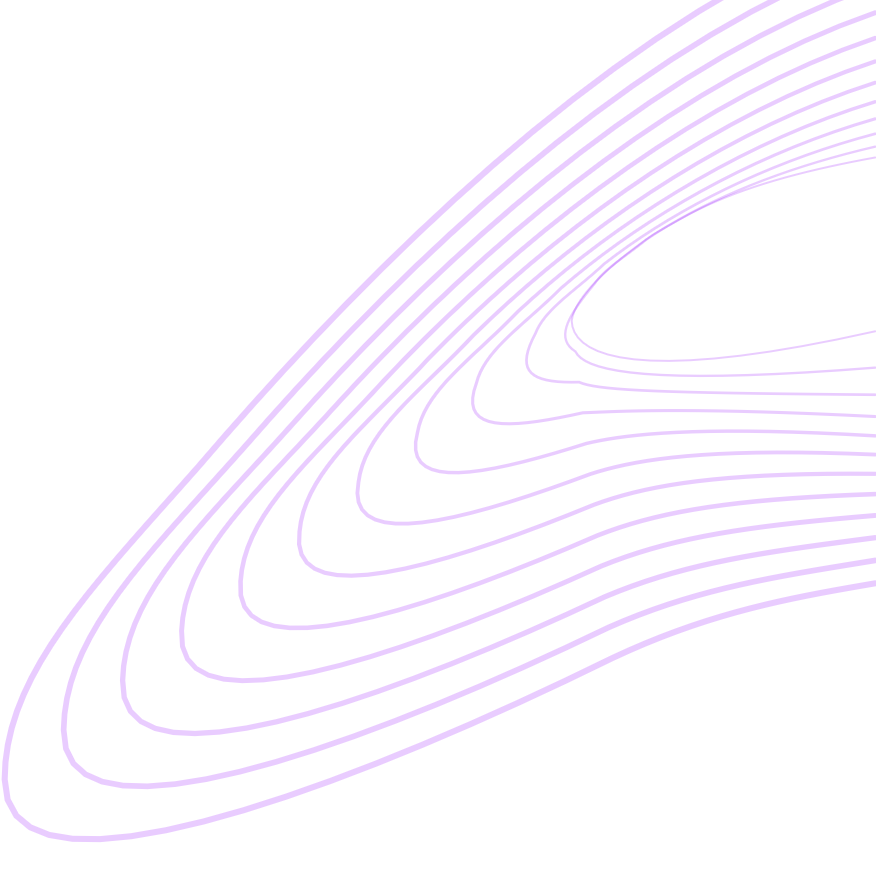
This background is drawn by a WebGL 1 fragment shader. Its source:

```glsl
precision highp float;
// Twelve nested lilac contour lines on white, sweeping from the upper right
// round a leaning tip and back to the right edge. Each line is a chain of four
// cubic curves whose nodes are blended from an outermost to an innermost loop.

uniform vec2 u_resolution;

const float LINES = 12.0;
const float GRID = 768.0;           // design units per canvas height, y downwards
const float OUTER_WIDTH = 5.2;
const float INNER_WIDTH = 1.7;
const vec3 PAPER = vec3(1.0);
const vec3 INK = vec3(0.915, 0.80, 1.0);
const int STEPS = 18;               // straight pieces per cubic

// Nodes: outer loop in xy, inner loop in zw.
const vec4 TOP_END = vec4(750.0, -65.0, 750.0, 135.0);
const vec4 SHOULDER = vec4(170.0, 400.0, 590.0, 184.0);
const vec4 TIP = vec4(4.0, 668.0, 560.0, 201.0);
const vec4 WAIST = vec4(525.0, 564.0, 490.0, 275.0);
const vec4 LOW_END = vec4(750.0, 500.0, 750.0, 284.0);

// Handles relative to their node.
const vec4 TOP_IN = vec4(-230.0, 83.0, -60.0, 11.0);
const vec4 SHOULDER_UP = vec4(130.0, -152.0, 45.0, -24.0);
const vec4 SHOULDER_DOWN = vec4(-90.0, 102.0, -10.0, 5.5);
const vec4 TIP_UP = vec4(0.0, -90.0, 10.0, -6.0);
const vec4 TIP_DOWN = vec4(0.0, 117.0, -22.0, 15.0);
const vec4 WAIST_IN = vec4(-240.0, 118.0, 3.0, -25.0);
const vec4 WAIST_OUT = vec4(85.0, -40.0, 1.0, 30.0);
const vec4 LOW_IN = vec4(-70.0, 12.0, -205.0, 46.0);

// Bends that keep the middle lines evenly spread.
const vec2 SHOULDER_BEND = vec2(7.0, 5.0);
const float TOP_BEND = 27.0;
const float WAIST_BEND = 12.0;
const float LOW_BEND = 32.0;
const float LOW_END_BEND = 185.0;

vec2 blend(vec4 ends, float f) {
  return mix(ends.xy, ends.zw, f);
}

float segmentDistance(vec2 p, vec2 a, vec2 b) {
  vec2 ab = b - a;
  float h = clamp(dot(p - a, ab) / max(dot(ab, ab), 1e-5), 0.0, 1.0);
  return length(p - a - ab * h);
}

// Distance to a cubic; far points are skipped by the box of its controls.
float cubicDistance(vec2 p, vec2 a, vec2 b, vec2 c, vec2 d, float reach) {
  vec2 low = min(min(a, b), min(c, d)) - reach;
  vec2 high = max(max(a, b), max(c, d)) + reach;
  if (any(lessThan(p, low)) || any(greaterThan(p, high))) return 1e4;

  vec2 k1 = 3.0 * (b - a);
  vec2 k2 = 3.0 * (a - 2.0 * b + c);
  vec2 k3 = d - a + 3.0 * (b - c);
  vec2 last = a;
  float dist = 1e4;
  for (int i = 1; i <= STEPS; i++) {
    float t = float(i) / float(STEPS);
    vec2 next = a + t * (k1 + t * (k2 + t * k3));
    dist = min(dist, segmentDistance(p, last, next));
    last = next;
  }
  return dist;
}

// Distance to one contour; f runs from 0 (outer) to 1 (inner).
float contourDistance(vec2 p, float f, float reach) {
  float arch = 4.0 * f * (1.0 - f);
  float lateArch = 6.75 * f * f * (1.0 - f);
  float endShift = LOW_END_BEND * f * f * f * f * (1.0 - f);

  vec2 top = blend(TOP_END, f) + vec2(0.0, TOP_BEND * arch);
  vec2 shoulder = blend(SHOULDER, f) + SHOULDER_BEND * arch;
  vec2 tip = blend(TIP, f);
  vec2 waist = blend(WAIST, f);
  vec2 low = blend(LOW_END, f);
  vec2 waistOut = waist + blend(WAIST_OUT, f) - vec2(0.0, WAIST_BEND * lateArch);
  vec2 lowIn = low + blend(LOW_IN, f) - vec2(0.0, LOW_BEND * lateArch);
  low.y += endShift;

  float d = cubicDistance(p, top, top + blend(TOP_IN, f),
                          shoulder + blend(SHOULDER_UP, f), shoulder, reach);
  d = min(d, cubicDistance(p, shoulder, shoulder + blend(SHOULDER_DOWN, f),
                           tip + blend(TIP_UP, f), tip, reach));
  d = min(d, cubicDistance(p, tip, tip + blend(TIP_DOWN, f),
                           waist + blend(WAIST_IN, f), waist, reach));
  return min(d, cubicDistance(p, waist, waistOut, lowIn, low, reach));
}

void main() {
  float pixel = GRID / u_resolution.y;
  vec2 p = vec2(gl_FragCoord.x, u_resolution.y - gl_FragCoord.y) * pixel;

  // Crossing lines multiply, so overlaps deepen.
  vec3 color = PAPER;
  for (float i = 0.0; i < LINES; i += 1.0) {
    float f = i / (LINES - 1.0);
    float halfWidth = 0.5 * mix(OUTER_WIDTH, INNER_WIDTH, f);
    float d = contourDistance(p, f, halfWidth + pixel);
    float cover = clamp((halfWidth - d) / pixel + 0.5, 0.0, 1.0);
    color *= mix(vec3(1.0), INK, cover);
  }
  gl_FragColor = vec4(color, 1.0);
}
```
